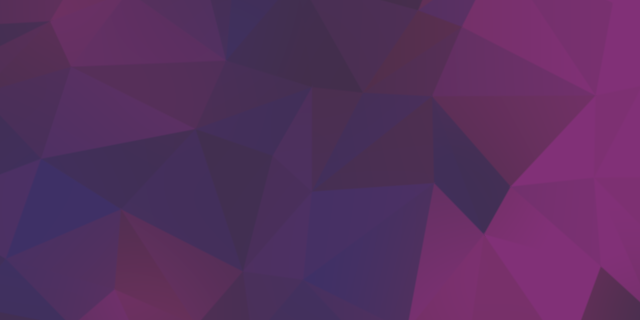
A Shadertoy shader for this background:

```glsl
float hash(vec2 p) {
    return fract(sin(dot(p, vec2(127.1, 311.7))) * 43758.5453);
}

float cross2(vec2 a, vec2 b) {
    return a.x * b.y - a.y * b.x;
}

// Grid corner moved off its place
vec2 corner(vec2 id) {
    return id + 0.84 * (vec2(hash(id), hash(id + 37.3)) - 0.5);
}

float doubleArea(vec2 a, vec2 b, vec2 c) {
    return cross2(b - a, c - a);
}

// Signed distance to an edge, positive on its left
float edge(vec2 p, vec2 a, vec2 b) {
    return cross2(b - a, p - a) / length(b - a);
}

float coverage(vec2 p, vec2 a, vec2 b, vec2 c) {
    float inside = min(edge(p, a, b), min(edge(p, b, c), edge(p, c, a)));
    return smoothstep(-0.014, 0.014, inside);
}

float blob(vec2 p, vec2 center, float radius) {
    vec2 d = (p - center) / radius;
    return exp(-dot(d, d));
}

// Broad colour zones, varied per facet by its seed
vec3 palette(vec2 p, vec2 seed) {
    float warm = 0.04 + smoothstep(1.0, 1.9, p.x)
        + 0.8 * blob(p, vec2(0.45, 0.03), 0.2)
        + 0.6 * blob(p, vec2(0.2, 1.0), 0.25)
        + 0.35 * blob(p, vec2(0.5, 0.7), 0.22)
        + 0.4 * blob(p, vec2(1.4, 0.08), 0.2)
        - 0.5 * blob(p, vec2(1.5, 0.42), 0.16)
        - 0.9 * blob(p, vec2(2.0, 0.0), 0.15)
        + 0.34 * (hash(seed + 5.1) - 0.5);
    float cool = 0.25
        + 0.8 * blob(p, vec2(0.1, 0.35), 0.3)
        + 0.8 * blob(p, vec2(1.1, 0.2), 0.3)
        + 0.6 * blob(p, vec2(0.75, 0.9), 0.2)
        - 0.3 * blob(p, vec2(1.0, 0.8), 0.2)
        + 0.5 * (hash(seed + 9.7) - 0.5);
    warm = clamp(warm, 0.0, 1.0);

    vec3 plum = vec3(0.265, 0.18, 0.285);
    vec3 indigo = vec3(0.245, 0.19, 0.4);
    vec3 magenta = vec3(0.505, 0.19, 0.465);
    vec3 color = mix(mix(plum, indigo, clamp(cool, 0.0, 1.0)), magenta, warm);

    // Some mid tones lean towards wine red
    color.b -= 0.2 * warm * (1.0 - warm) * hash(seed + 2.3);
    return color;
}

void mainImage(out vec4 fragColor, in vec2 fragCoord) {
    float density = 3.7;
    mat2 tilt = mat2(cos(0.4), sin(0.4), -sin(0.4), cos(0.4));
    vec2 p = tilt * (fragCoord / iResolution.y) * density;

    vec3 sum = vec3(0.0);
    float total = 0.0;
    for (int y = -1; y <= 1; y++)
    for (int x = -1; x <= 1; x++) {
        vec2 id = floor(p) + vec2(x, y);
        vec2 a = corner(id);
        vec2 b = corner(id + vec2(1, 0));
        vec2 c = corner(id + vec2(1, 1));
        vec2 d = corner(id + vec2(0, 1));

        // Split along the diagonal that avoids slivers
        float splitAC = min(doubleArea(a, b, c), doubleArea(a, c, d));
        float splitBD = min(doubleArea(b, c, d), doubleArea(b, d, a));
        if (splitBD > splitAC) {
            vec2 first = a;
            a = b;
            b = c;
            c = d;
            d = first;
        }

        for (int side = 0; side < 2; side++) {
            vec2 middle = side == 0 ? b : c;
            vec2 last = side == 0 ? c : d;
            float weight = coverage(p, a, middle, last);
            if (weight > 0.0) {
                // Mostly flat facets with a slight inner gradient
                vec2 facetCenter = (a + middle + last) / 3.0;
                vec2 place = mix(facetCenter, p, 0.35) * tilt / density;
                sum += weight * palette(place, id + 0.37 * float(side));
                total += weight;
            }
        }
    }
    fragColor = vec4(sum / max(total, 0.0001), 1.0);
}
```
